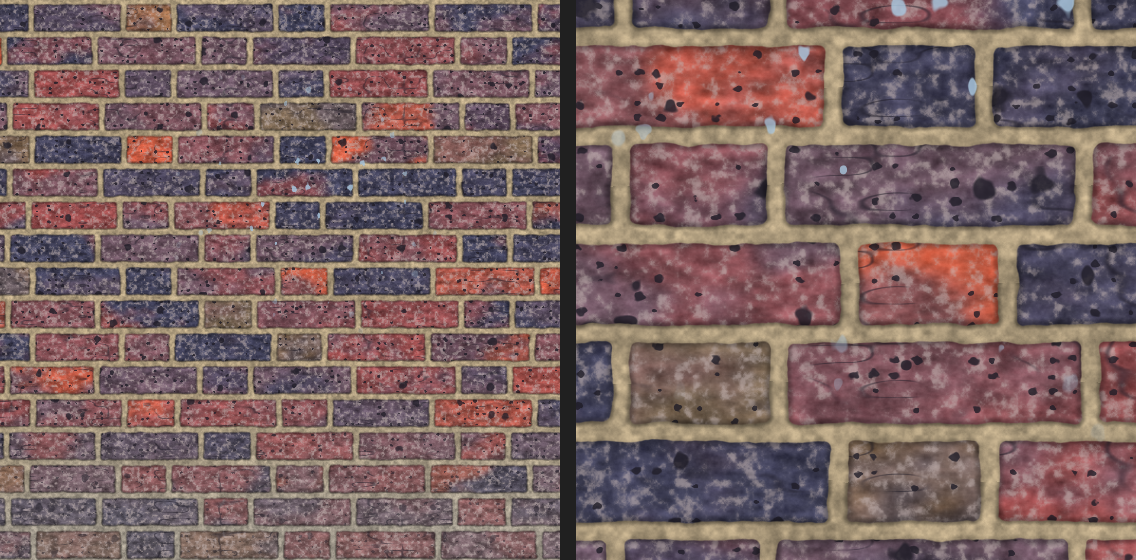
Left, the full canvas; right, a detail of the centre.
Give the GLSL for this texture, as a Shadertoy shader.

```glsl
const float COURSES = 17.0;
const float TOP_SHIFT = 0.04;        // part of a course above the first joint
const float STRETCHER = 0.184;
const float HEADER = 0.0925;
const float CUT_BRICK = 0.162;
const float EVEN_START = 0.055;
const float ODD_START = 0.013;
const float COURSE_SHIFT = 0.013;
const float WIDTH_JITTER = 0.006;
const float JOINT = 0.0108;
const float CORNER = 0.004;
const float WOBBLE = 0.0042;
const vec3 MORTAR = vec3(0.68, 0.61, 0.49);
const vec3 OLD_MORTAR = vec3(0.62, 0.59, 0.54);
const vec3 SLATE = vec3(0.27, 0.27, 0.36);
const vec3 PLUM = vec3(0.43, 0.34, 0.39);
const vec3 RED = vec3(0.60, 0.31, 0.31);
const vec3 ORANGE = vec3(0.76, 0.36, 0.27);
const vec3 BUFF = vec3(0.56, 0.46, 0.33);
const vec3 DUST = vec3(0.66, 0.60, 0.59);
const vec3 GRIME = vec3(0.45, 0.42, 0.43);
const vec3 PIT = vec3(0.12, 0.11, 0.15);
const vec3 PAINT = vec3(0.66, 0.77, 0.86);

float hash(vec2 p) {
    vec3 q = fract(p.xyx * 0.1031);
    q += dot(q, q.yzx + 33.33);
    return fract((q.x + q.y) * q.z);
}

float noise(vec2 p) {
    vec2 i = floor(p), f = fract(p);
    f = f * f * (3.0 - 2.0 * f);
    vec2 e = vec2(1.0, 0.0);
    return mix(mix(hash(i), hash(i + e), f.x),
               mix(hash(i + e.yx), hash(i + e.xx), f.x), f.y);
}

float fbm(vec2 p) {
    float sum = 0.0, amp = 0.5;
    for (int i = 0; i < 4; i++) {
        sum += amp * noise(p);
        p = p * 2.03 + 17.3;
        amp *= 0.5;
    }
    return sum / 0.9375;
}

// Scattered ragged blots, one at most per cell
float spots(vec2 p, float density, float size) {
    vec2 cell = floor(p);
    vec2 centre = 0.35 + 0.3 * vec2(hash(cell + 3.1), hash(cell + 8.7));
    float radius = size * (0.4 + 0.6 * hash(cell + 5.3));
    float d = length(fract(p) - centre) + 0.2 * (noise(p * 5.0) - 0.5);
    return step(hash(cell + 1.9), density) * (1.0 - smoothstep(radius * 0.6, radius, d));
}

// Left edge, right edge and index of the brick at x
vec3 brickSpan(float x, float row) {
    bool odd = mod(row, 2.0) > 0.5;
    float left = -STRETCHER;
    float right = (odd ? ODD_START : EVEN_START) + COURSE_SHIFT * (hash(vec2(row, 4.0)) - 0.5);
    int index = 0;
    while (x > right && index < 9) {
        index++;
        left = right;
        bool header = odd ? index % 3 == 0 : (index == 2 || index == 4);
        right += index == 1 ? CUT_BRICK : header ? HEADER : STRETCHER;
        right += WIDTH_JITTER * (hash(vec2(index, row + 20.0)) - 0.5);
    }
    return vec3(left, right, index);
}

// Firing colour, from dark slate to orange
vec3 kiln(float t) {
    vec3 c = mix(SLATE, PLUM, smoothstep(0.15, 0.5, t));
    c = mix(c, RED, smoothstep(0.5, 0.85, t));
    return mix(c, ORANGE, smoothstep(0.9, 0.98, t));
}

void mainImage(out vec4 fragColor, in vec2 fragCoord) {
    vec2 uv = fragCoord / iResolution.xy;
    float px = 1.0 / iResolution.y;

    // Bond layout and rounded brick distance
    vec2 p = uv + WOBBLE * (vec2(fbm(uv * 60.0), fbm(uv * 60.0 + 31.0)) - 0.5);
    float row = floor((1.0 - p.y) * COURSES - TOP_SHIFT);
    vec3 span = brickSpan(p.x, row);
    vec2 id = vec2(span.z, row + 40.0);
    vec2 centre = vec2(0.5 * (span.x + span.y), 1.0 - (row + 0.5 + TOP_SHIFT) / COURSES);
    vec2 halfSize = 0.5 * vec2(span.y - span.x, 1.0 / COURSES) - 0.5 * JOINT;
    vec2 q = abs(p - centre) - halfSize + CORNER;
    float d = length(max(q, 0.0)) + min(max(q.x, q.y), 0.0) - CORNER;

    // Surface grain and weathering
    float grain = fbm(uv * vec2(65.0, 130.0) + id * 3.7);
    float fine = fbm(uv * 190.0);
    float age = smoothstep(0.36, 0.02, uv.y + 0.1 * (fbm(uv * 6.0) - 0.5));

    // Two firing tones in each brick
    float tone = hash(id + 11.0);
    float blend = smoothstep(0.42, 0.66, fbm(uv * vec2(9.0, 13.0) + id * 7.1));
    vec3 brick = mix(kiln(tone), kiln(hash(id + 23.0)), 0.8 * blend);
    brick = mix(brick, BUFF, 0.75 * step(0.93, hash(id + 37.0)) * (1.0 - 0.6 * blend));
    brick = mix(brick, GRIME, 0.6 * age);
    brick *= 0.62 + 0.8 * grain;
    brick = mix(brick, DUST, 0.55 * smoothstep(0.48, 0.78, fine));
    brick += 0.22 * (fine - 0.5);

    // Cracks, pits and smudges
    float ridge = abs(noise(uv * vec2(32.0, 95.0) + id * 5.3) - 0.5);
    float crack = (1.0 - smoothstep(0.0, 0.07, ridge)) * smoothstep(0.45, 0.65, fbm(uv * 22.0 + id));
    float pits = max(spots(uv * vec2(85.0, 105.0), 0.22, 0.34), spots(uv * 37.0 + 9.0, 0.13, 0.33));
    brick = mix(brick, PIT, max(0.5 * crack, 0.8 * pits * (1.0 - 0.5 * age)));
    brick *= 1.0 - 0.3 * smoothstep(-0.0045, 0.0, d);

    // Sandy mortar, shaded beneath each brick
    vec3 mortar = mix(MORTAR, OLD_MORTAR, age) * (0.72 + 0.56 * fine);
    mortar *= 0.87 + 0.26 * fbm(uv * 45.0 + 5.0);
    float under = step(p.y, centre.y) * (1.0 - smoothstep(0.0, 0.0035, d));
    mortar *= 1.0 - 0.12 * (1.0 - smoothstep(0.0, 0.003, d)) - 0.24 * under;

    vec3 color = mix(brick, mortar, smoothstep(-px, px, d));

    // Paint flecks gathered near the middle
    float near = 1.0 - smoothstep(0.08, 0.32, length(uv - vec2(0.56, 0.65)));
    color = mix(color, PAINT, 0.85 * near * spots(uv * vec2(52.0, 40.0) + 3.0, 0.1, 0.3));
    fragColor = vec4(clamp(color, 0.0, 1.0), 1.0);
}
```
